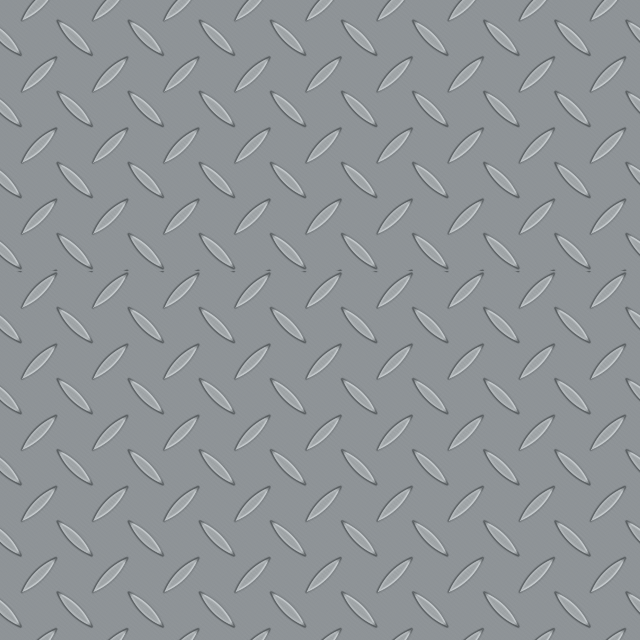
Write a WebGL 2 fragment shader that draws this texture.

```glsl
#version 300 es
precision highp float;
// Steel tread plate: a 9 by 9 grid of cells, each holding two raised lens-shaped
// bars at opposite diagonals. Each bar is a vesica distance field, shaded with a
// lit rim, a shadowed rim and dark tips; faint layered sines speckle its surroundings.

#define REPEATS 9.0
#define HALF_LENGTH 0.335
#define HALF_WIDTH 0.068
#define RIM_WIDTH 0.014
#define LIT_RIM 0.85
#define SHADOW_RIM 0.75
#define SPECKLE 0.018
#define SEAM_HEIGHT 0.423
#define SEAM_SHIFT 0.0044

uniform vec2 u_resolution;
out vec4 fragColor;

const vec3 PLATE = vec3(0.558, 0.578, 0.592);
const vec3 FACE = vec3(0.625, 0.645, 0.655);
const vec3 LIGHT = vec3(0.80, 0.82, 0.83);
const vec3 SHADOW = vec3(0.30, 0.32, 0.33);

// Signed distance to a lens with pointed ends on the x axis
float lensDistance(vec2 p) {
    p = abs(p);
    float radius = (HALF_LENGTH * HALF_LENGTH + HALF_WIDTH * HALF_WIDTH) / (2.0 * HALF_WIDTH);
    float offset = radius - HALF_WIDTH;
    bool nearTip = (p.x - HALF_LENGTH) * offset > p.y * HALF_LENGTH;
    return nearTip ? length(p - vec2(HALF_LENGTH, 0.0))
                   : length(p + vec2(0.0, offset)) - radius;
}

// Soft line centred on zero
float softLine(float x, float width) {
    return exp(-x * x / (width * width));
}

// Fine uneven grain from layered sines
float grain(vec2 p) {
    float a = sin(p.x * 151.0 + 2.0 * sin(p.y * 37.0));
    float b = sin(p.y * 139.0 + 2.0 * sin(p.x * 43.0));
    return 0.6 * a * b + 0.4 * sin(p.x * 83.0 - p.y * 97.0);
}

// Paints one bar; p.x runs along it and p.y points to its lit side
vec3 paintBar(vec3 color, vec2 p, float tipPosition, float pixel, float noise) {
    float d = lensDistance(p);
    float lit = smoothstep(-0.03, 0.03, p.y);
    float width = max(RIM_WIDTH, 0.7 * pixel);

    // Ringing around the bar
    color += SPECKLE * noise * exp(-max(d, 0.0) * 14.0);

    // Outer shadow, strongest on the unlit side
    float shadow = softLine(d - 0.010, width) * mix(SHADOW_RIM, 0.22, lit);
    color = mix(color, SHADOW, shadow);

    // Flat face and inner rims
    float inside = 1.0 - smoothstep(-0.5 * pixel, 0.5 * pixel, d);
    vec3 face = FACE + SPECKLE * noise;
    face = mix(face, LIGHT, softLine(d + 0.011, width) * mix(0.4, LIT_RIM, lit));
    color = mix(color, face, inside);

    // Dark tips
    float tip = smoothstep(0.25, HALF_LENGTH, tipPosition);
    float nearBar = 1.0 - smoothstep(0.0, 0.022 + 0.5 * pixel, d);
    return mix(color, SHADOW, 0.65 * tip * nearBar);
}

void main() {
    // Cell coordinates, measured downward, with a small slip at the seam
    vec2 uv = gl_FragCoord.xy / u_resolution;
    float down = 1.0 - uv.y;
    down -= SEAM_SHIFT * step(SEAM_HEIGHT, down);
    vec2 cell = REPEATS * vec2(uv.x, down);
    float pixel = REPEATS / min(u_resolution.x, u_resolution.y);
    float noise = grain(cell);

    vec3 color = PLATE + 0.004 * noise;

    // Rising bar first, then the falling bar half a cell away
    for (int i = 0; i < 2; i++) {
        bool rising = i == 0;
        vec2 center = rising ? vec2(0.551, 0.049) : vec2(0.052, 0.530);
        vec2 p = cell - center;
        p -= round(p);
        float slope = rising ? -1.0 : 1.0;
        vec2 along = normalize(vec2(1.0, slope));
        vec2 across = normalize(vec2(1.0, -slope));
        vec2 local = vec2(dot(p, along), dot(p, across));
        float tipPosition = rising ? local.x : abs(local.x);
        color = paintBar(color, local, tipPosition, pixel, noise);
    }

    fragColor = vec4(color, 1.0);
}
```
